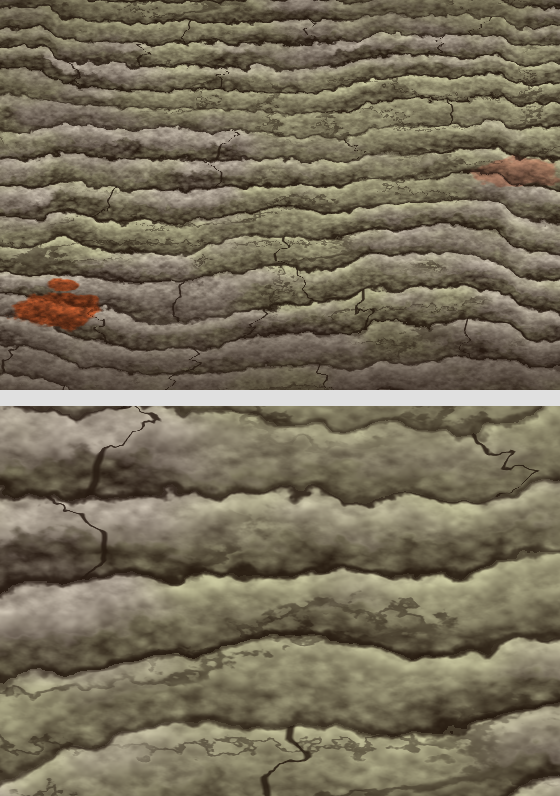
Top, the full canvas; bottom, a detail of the centre.
Reproduce this texture procedurally as a WebGL 1 fragment shader.

```glsl
precision highp float;
// Weathered log bark: stacked horizontal ridges with cracks, rough flakes and rusty stains.
uniform vec2 u_resolution;

const vec3 DEEP = vec3(0.15, 0.10, 0.07);
const vec3 PALE = vec3(0.82, 0.78, 0.715);
const vec3 MOSS_TINT = vec3(0.97, 1.01, 0.88);
const vec3 RUST = vec3(0.53, 0.24, 0.11);
const vec3 RED_BARK = vec3(0.55, 0.37, 0.29);

const float ROWS = 12.5;         // ridges per canvas height
const float TOP_SQUEEZE = 2.5;   // extra ridges crowded toward the top
const float SEGMENTS = 2.6;      // possible cross cracks per canvas height
const float CRACK_WIDTH = 0.0042;
const float FACE_TONE = 0.52;
const float RIM_TONE = 0.81;
const float SLOPE_TONE = 0.27;
const float GRAIN = 0.50;

float hash(vec2 p) {
  return fract(sin(dot(p, vec2(127.1, 311.7))) * 43758.55);
}

float noise(vec2 p) {
  vec2 i = floor(p), f = fract(p);
  f = f * f * (3.0 - 2.0 * f);
  vec2 e = vec2(1.0, 0.0);
  return mix(mix(hash(i), hash(i + e.xy), f.x),
             mix(hash(i + e.yx), hash(i + e.xx), f.x), f.y);
}

float fbm(vec2 p) {
  float sum = 0.0, gain = 0.533;
  for (int i = 0; i < 4; i++) {
    sum += gain * noise(p);
    p = mat2(1.9, 0.5, -0.5, 1.9) * p + 17.3;
    gain *= 0.5;
  }
  return sum;
}

// Distance to the nearest scattered point.
float cellular(vec2 p) {
  vec2 i = floor(p), f = fract(p);
  float best = 2.0;
  for (int y = -1; y <= 1; y++) {
    for (int x = -1; x <= 1; x++) {
      vec2 o = vec2(float(x), float(y));
      vec2 site = o + vec2(hash(i + o), hash(i + o + 51.7));
      best = min(best, length(site - f));
    }
  }
  return best;
}

// Ridge coordinate: whole part is the row, fraction rises from bottom to rim.
float ridgeCoord(vec2 p) {
  float rough = smoothstep(0.4, 0.9, p.y);
  float v = ROWS * p.y + TOP_SQUEEZE * p.y * p.y * p.y;
  v += 0.25 * sin(2.3 * p.x + 4.0 * p.y) - 0.7 * rough * p.x;
  v += (1.1 + 0.7 * rough) * (noise(p * vec2(2.6, 3.0) + 4.0) - 0.5);
  v += 0.45 * smoothstep(0.4, 0.6, noise(p * vec2(3.5, 2.0) + 31.0));
  v += 0.50 * (fbm(p * vec2(11.0, 13.0)) - 0.5);
  return v + (0.24 + 0.2 * rough) * (fbm(p * vec2(48.0, 60.0) + 9.0) - 0.5);
}

// Winding break across one ridge, in randomly chosen segments.
float crossCrack(float x, float row, float t) {
  float u = x * SEGMENTS + 7.0 * hash(vec2(row, 3.0));
  vec2 id = vec2(floor(u), row);
  float center = 0.3 + 0.4 * hash(id);
  float lean = 0.25 * (hash(id + 8.0) - 0.5) * (t - 0.5);
  float wander = 0.12 * (noise(vec2(t * 5.0, row * 7.0 + id.x)) - 0.5);
  float d = abs(fract(u) - center + lean + wander) / SEGMENTS;
  float width = CRACK_WIDTH * (0.6 + 0.7 * hash(id + 5.0));
  return step(0.48, hash(id + 21.0)) * (1.0 - smoothstep(0.25 * width, width, d));
}

// Ragged elliptical stain.
float stain(vec2 p, vec2 center, vec2 radius) {
  float d = length((p - center) / radius);
  d += 1.1 * (fbm(p * vec2(22.0, 38.0)) - 0.5);
  return 1.0 - smoothstep(0.82, 1.05, d);
}

void main() {
  vec2 p = gl_FragCoord.xy / u_resolution.y;
  float v = ridgeCoord(p);
  float row = floor(v), t = fract(v);
  float grain = fbm(p * vec2(65.0, 110.0));
  float fine = noise(p * vec2(150.0, 210.0));
  float patches = fbm(p * vec2(4.0, 8.0) + 12.0);

  // Pale rim, plain face and rough shaded slope of each ridge
  float depth = 0.55 + 0.45 * smoothstep(0.2, 0.6, noise(vec2(p.x * 4.0, row * 7.3)));
  float rimEdge = 0.66 + 0.5 * (patches - 0.5) + 0.35 * (grain - 0.5);
  float rim = smoothstep(rimEdge - 0.1, rimEdge + 0.16, t);
  float slopeEdge = 0.30 + 0.5 * (noise(vec2(p.x * 9.0, row * 5.1)) - 0.5);
  slopeEdge += 0.5 * (grain - 0.5);
  float slope = depth * (1.0 - smoothstep(slopeEdge - 0.05, slopeEdge + 0.15, t));
  float tone = mix(FACE_TONE, RIM_TONE, rim * depth);
  tone = mix(tone, SLOPE_TONE, slope);

  // Grain and flakes
  tone += GRAIN * (grain - 0.5) + 0.13 * (fine - 0.5) + 0.35 * (patches - 0.5);
  tone -= (0.10 + 0.20 * slope) * (cellular(p * vec2(42.0, 80.0)) - 0.45);

  // Seams between ridges, hairlines and cross cracks
  float seam = 1.0 - smoothstep(0.02, 0.11, min(t, (1.0 - t) * 1.6));
  float vein = abs(noise(p * vec2(6.0, 24.0) + 0.8 * grain) - 0.5);
  float hairline = (1.0 - smoothstep(0.015, 0.06, vein)) * smoothstep(0.48, 0.6, patches);
  tone *= (1.0 - 0.85 * seam * depth) * (1.0 - 0.45 * hairline);
  tone *= 1.0 - 0.85 * crossCrack(p.x, row, t);

  // Light falling off around the log
  float light = mix(0.52, 1.02, smoothstep(-0.04, 0.30, p.y));
  light *= 1.0 - 0.25 * smoothstep(0.86, 1.02, p.y);
  light *= 1.0 - 0.14 * smoothstep(0.5, 0.0, p.x) * smoothstep(0.5, 0.8, p.y);
  tone = clamp(tone * light, 0.0, 1.0);
  vec3 color = mix(DEEP, PALE, tone);
  float moss = smoothstep(0.35, 0.65, patches + 0.25 * (p.y - 0.5) + 0.15 * slope);
  color *= mix(vec3(1.0), MOSS_TINT, moss);

  // Rusty wood laid bare
  float rust = max(stain(p, vec2(0.155, 0.205), vec2(0.125, 0.043)),
                   stain(p, vec2(0.165, 0.268), vec2(0.05, 0.016)));
  float red = stain(p, vec2(1.33, 0.56), vec2(0.12, 0.035));
  color = mix(color, RUST * (0.45 + 1.1 * grain) * (0.7 + 0.5 * tone), 0.92 * rust);
  color = mix(color, RED_BARK * (0.4 + 1.1 * tone), 0.75 * red);
  gl_FragColor = vec4(color, 1.0);
}
```
